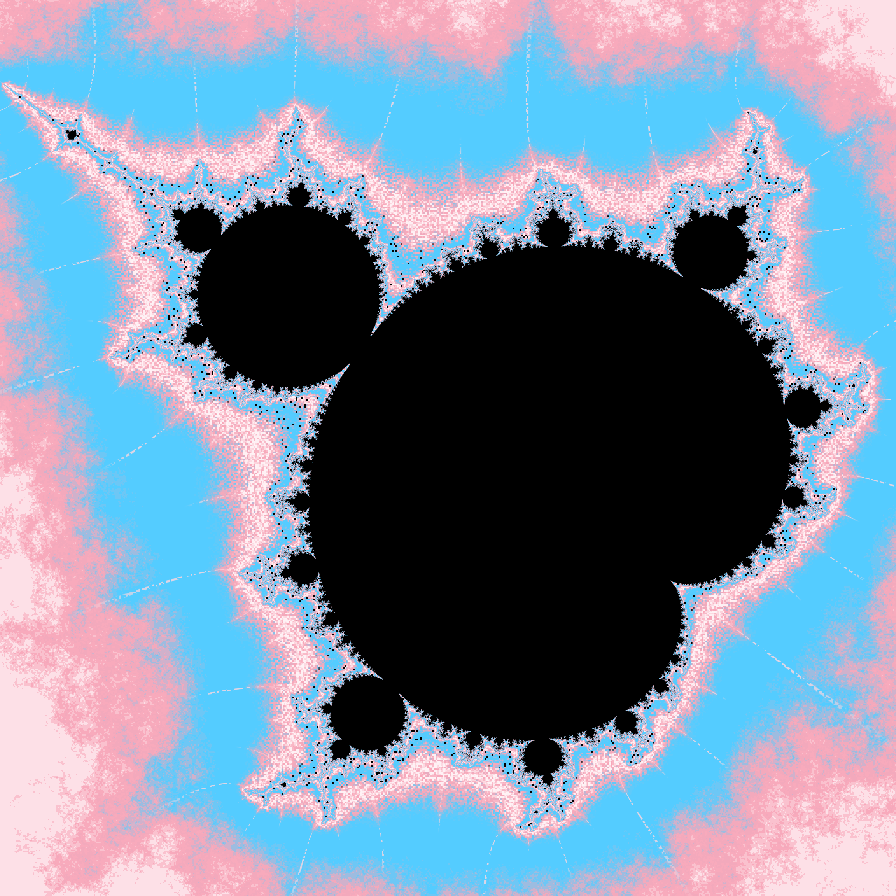
This background is drawn by a WebGL 2 fragment shader. Its source:

```glsl
#version 300 es
precision highp float;
// A tilted, slightly bent Mandelbrot island in black on a blue, pink and white field.
// Each sample is unbent into the c plane and iterated; the smooth escape level picks
// the colour, roughened by cellular noise, with spikes and hairs along the escape rays.
uniform vec2 u_resolution;
out vec4 fragColor;

vec2 cmul(vec2 a, vec2 b) { return vec2(a.x * b.x - a.y * b.y, a.x * b.y + a.y * b.x); }

vec2 hash2(vec2 p) {
    vec2 k = vec2(dot(p, vec2(127.1, 311.7)), dot(p, vec2(269.5, 183.3)));
    return fract(sin(k) * 43758.55);
}

// Distance to the nearest jittered cell point
float cellular(vec2 p) {
    vec2 cell = floor(p);
    float nearest = 2.0;
    for (int y = -1; y <= 1; y++)
        for (int x = -1; x <= 1; x++) {
            vec2 c = cell + vec2(x, y);
            nearest = min(nearest, distance(p, c + hash2(c)));
        }
    return nearest;
}

// Ragged sum of cellular octaves, about -1 to 1
float tatter(vec2 p) {
    float sum = 0.0, amp = 0.6;
    p *= 8.0;
    for (int i = 0; i < 6; i++) {
        sum += amp * (cellular(p) - 0.46);
        p = mat2(1.7, 1.2, -1.2, 1.7) * p + 3.7;
        amp *= 0.8;
    }
    return sum;
}

// Canvas point to c plane: turn about the cusp, then undo the bend
vec2 toPlane(vec2 uv) {
    vec2 d = uv - vec2(0.747, 0.353);
    vec2 p = vec2(dot(d, vec2(-0.802, 0.597)), dot(d, vec2(0.597, 0.802))) / 0.456;
    vec2 q = p;
    for (int i = 0; i < 7; i++) {
        vec2 q2 = cmul(q, q);
        q = p + 0.0714 * q2 - 0.0126 * cmul(q2, q);
    }
    return vec2(0.25, 0.0) - q;
}

// Cyclic ramp: white, pink, blue, pink, white
vec3 palette(float level) {
    float wave = abs(fract((level - 2.2) / 5.2) * 2.0 - 1.0);
    vec3 col = mix(vec3(0.33, 0.80, 1.0), vec3(0.97, 0.66, 0.73), smoothstep(0.2, 0.64, wave));
    return mix(col, vec3(1.0, 0.96, 0.97), smoothstep(0.66, 1.0, wave));
}

vec3 shade(vec2 uv, float rough, vec2 grain) {
    vec2 c = toPlane(uv), z = vec2(0.0), last = z;
    float n = 0.0;
    for (int i = 0; i < 66; i++) {
        last = z;
        z = cmul(z, z) + c;
        n += 1.0;
        if (dot(z, z) > 400.0) break;
    }
    if (dot(z, z) <= 400.0) return vec3(0.0);
    float logSize = log2(length(z));
    float level = n + 1.0 - log2(logSize);
    float near = smoothstep(5.3, 7.6, level);
    float far = 1.0 - smoothstep(3.4, 4.8, level);

    // Rays where the escape angle is near zero; new ones fade in
    float ray = abs(atan(z.y, z.x)) / 6.2832 / logSize;
    float age = last.x > 0.0 ? 1.0 : smoothstep(8.6, 5.5, logSize);
    float spike = age * exp(-ray / 0.016);

    // Ragged level: fingers far out, spikes and grain near the island
    float v = level + rough * mix(0.45, 1.35, far);
    v += (spike - 0.3) * mix(0.75 * smoothstep(4.6, 5.8, level), 0.7, far);
    v += (grain.x - 0.5) * mix(0.3, 2.3, near);
    v -= 0.3 * max(v - 6.5, 0.0);
    vec3 col = palette(max(floor(v * 4.0 + 0.5) / 4.0, 2.5));

    // Dotted hairs
    float hair = age * (1.0 - smoothstep(0.0008, 0.002, ray));
    hair *= step(0.5, grain.y) * smoothstep(2.6, 4.2, level) * (1.0 - near);
    col = mix(col, vec3(0.97, 0.84, 0.88), 0.85 * hair);

    // Dark specks close to the rim
    return col * (1.0 - step(0.94, grain.y) * smoothstep(8.5, 10.5, level));
}

void main() {
    float size = min(u_resolution.x, u_resolution.y);
    vec2 uv = (gl_FragCoord.xy - 0.5 * u_resolution) / size + 0.5;
    float rough = tatter(uv);
    vec2 grain = hash2(floor(uv * 512.0));

    // Four close samples keep the rim crisp
    vec3 sum = vec3(0.0);
    for (int i = 0; i < 4; i++) {
        vec2 offset = vec2(i & 1, i >> 1) * 0.3 - 0.15;
        sum += shade(uv + offset / size, rough, grain);
    }
    fragColor = vec4(sum / 4.0, 1.0);
}
```
